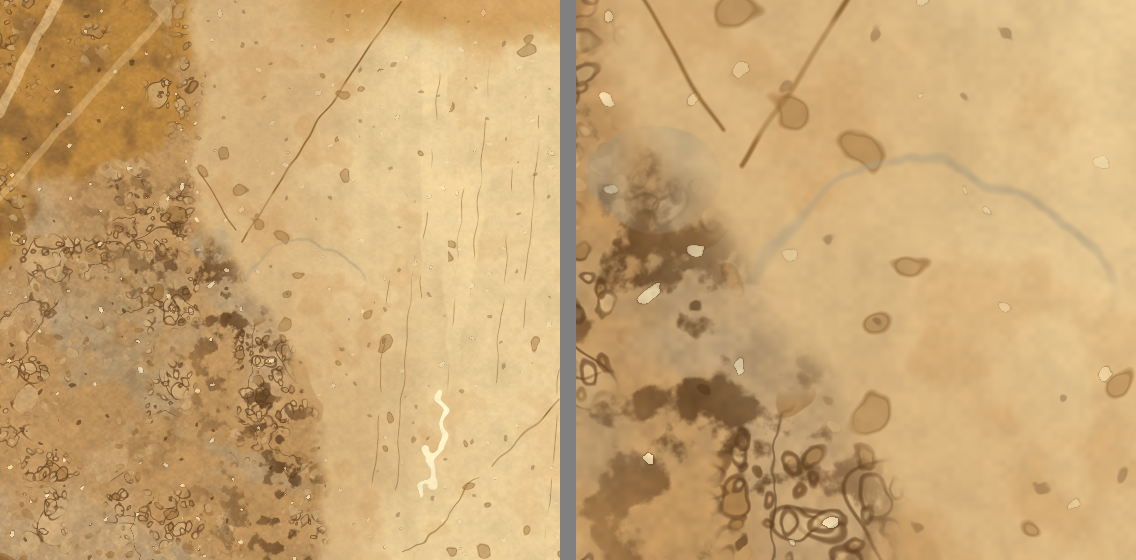
Left: the whole. Right: its middle third, enlarged.
Give the GLSL for this texture, as a three.js fragment shader.

```glsl
// Polished breccia marble: ochre fossil rubble on the left, cream cracked stone on the right.
varying vec2 vUv;

const vec3 CREAM = vec3(0.93, 0.82, 0.61);
const vec3 TAN   = vec3(0.84, 0.70, 0.49);
const vec3 CLAY  = vec3(0.75, 0.62, 0.45);
const vec3 BROWN = vec3(0.74, 0.57, 0.36);
const vec3 OCHRE = vec3(0.71, 0.51, 0.23);
const vec3 DARK  = vec3(0.58, 0.41, 0.21);
const vec3 UMBER = vec3(0.35, 0.23, 0.12);
const vec3 ASH   = vec3(0.66, 0.61, 0.51);
const vec3 CHALK = vec3(1.00, 0.95, 0.79);
const float SOFT = 0.0013;   // edge smoothing
const float WARP = 0.10;     // bending of the large zones
const float GRAIN = 0.07;    // fine tonal grain

float hash(vec2 p) { return fract(sin(dot(p, vec2(127.1, 311.7))) * 43758.5453); }

float noise(vec2 p) {
  vec2 i = floor(p), f = fract(p);
  f = f * f * (3.0 - 2.0 * f);
  return mix(mix(hash(i), hash(i + vec2(1, 0)), f.x),
             mix(hash(i + vec2(0, 1)), hash(i + vec2(1, 1)), f.x), f.y);
}

float fbm(vec2 p) {
  float sum = 0.0, amp = 0.5;
  for (int i = 0; i < 5; i++) {
    sum += amp * noise(p);
    p = mat2(1.6, 1.2, -1.2, 1.6) * p + 7.3;
    amp *= 0.5;
  }
  return sum;
}

float below(float edge, float blur, float x) { return 1.0 - smoothstep(edge - blur, edge + blur, x); }

float crack(vec2 p, vec2 a, vec2 b, float width) {
  vec2 d = b - a;
  float t = clamp(dot(p - a, d) / dot(d, d), 0.0, 1.0);
  return below(width, SOFT, length(p - a - d * t));
}

// Scattered rounded fragments: x = fill, y = rim, z = tone
vec3 fragments(vec2 p, float scale, float density) {
  vec2 g = p * scale;
  float aa = SOFT * scale, wobble = (noise(g * 4.0) - 0.5) * 0.22;
  vec3 r = vec3(0.0);
  for (int j = -1; j <= 1; j++) for (int i = -1; i <= 1; i++) {
    vec2 cell = floor(g) + vec2(i, j);
    float present = step(hash(cell + scale), density);
    vec2 d = g - cell - 0.5 - 0.7 * (vec2(hash(cell + 3.1), hash(cell + 7.7)) - 0.5);
    float turn = 6.28 * hash(cell + 5.3), c = cos(turn), s = sin(turn);
    d = vec2(c * d.x + s * d.y, 1.5 * (c * d.y - s * d.x));
    float e = length(d) - mix(0.12, 0.45, hash(cell + 9.2)) + wobble;
    float fill = present * below(0.0, aa, e);
    r.x = max(r.x, fill);
    r.y = max(r.y, present * (1.0 - smoothstep(aa * 0.5, aa * 2.2, abs(e))));
    r.z = mix(r.z, hash(cell + 1.7), fill);
  }
  return r;
}

void main() {
  vec2 p = vUv;
  vec2 q = p + WARP * (vec2(fbm(p * 6.0), fbm(p * 6.0 + 17.0)) - 0.48);
  vec2 w = p + 0.008 * (vec2(noise(p * 28.0), noise(p * 28.0 + 9.0)) - 0.5);
  float cloud = fbm(p * 4.0 + 3.0), mottle = fbm(p * 18.0), patchy = noise(p * 13.0 + 40.0);
  float border = mix(0.34, 0.57, below(0.47, 0.3, p.y));
  float rubble = below(border, 0.018, q.x);

  // Cream stone with upright fibres and tapering pale blades
  float fibre = noise(vec2(w.x * 48.0, w.y * 3.0));
  float light = smoothstep(0.5, 0.84, q.x + 0.5 * (cloud - 0.48) + 0.07 * (fibre - 0.5));
  vec3 stone = mix(TAN, CREAM, light * 0.85);
  stone = mix(stone, BROWN, 0.45 * smoothstep(0.54, 0.72, mottle) * (1.0 - 0.5 * light));
  float blade = below(0.008 + 0.12 * max(p.y - 0.35, 0.0), 0.003, abs(w.x - 0.81 - 0.05 * (p.y - 0.35)));
  blade *= smoothstep(0.33, 0.36, p.y) * below(0.71, 0.015, q.y);
  float slat = below(0.022, 0.002, abs(w.x - 0.775)) * smoothstep(0.48, 0.55, p.y) * below(0.91, 0.03, q.y);
  stone = mix(stone, CREAM * 1.02, 0.65 * max(blade, slat));
  float topBand = smoothstep(0.89, 0.97, q.y + 0.1 * (mottle - 0.5)) * smoothstep(0.48, 0.62, p.x);
  stone = mix(stone, mix(OCHRE, BROWN, mottle) * 1.08, topBand * 0.8);
  float oval = below(1.0, 0.05, length((q - vec2(0.52, 0.29)) / vec2(0.05, 0.09)));
  stone = mix(stone, BROWN, 0.65 * oval);

  // Rubble ground: clay below, ochre above
  vec3 ground = mix(BROWN, CLAY, smoothstep(0.38, 0.58, cloud + 0.2 * (0.5 - p.y)));
  float rust = smoothstep(0.50, 0.58, fbm(q * 5.0 + 21.0) + 0.38 * (p.y - 0.62));
  ground = mix(ground, mix(DARK, OCHRE, smoothstep(0.3, 0.55, mottle)), rust * 0.85);
  ground = mix(ground, ASH, 0.4 * smoothstep(0.54, 0.66, fbm(q * 7.0 + 50.0)) * below(0.55, 0.2, p.y));
  vec3 col = mix(stone, ground, rubble);

  // Fragments from large to small, dark rims broken by noise
  float scale = 8.0;
  for (int k = 0; k < 4; k++) {
    vec3 f = fragments(w, scale, 0.62);
    vec3 tint = mix(mix(DARK, BROWN, smoothstep(0.0, 0.4, f.z)), mix(CLAY, TAN, f.z), smoothstep(0.35, 0.7, f.z));
    float zone = rubble * smoothstep(0.32, 0.55, patchy + 0.25 * (0.55 - p.y));
    col = mix(col, tint, f.x * zone * 0.6);
    col = mix(col, UMBER, f.y * zone * 0.6 * smoothstep(0.46, 0.62, mottle));
    scale *= 1.9;
  }

  // Dark sutures and clots, thickest along the border
  float seam = rubble * exp(-abs(q.x - border + 0.07) * 9.0) * below(0.68, 0.12, p.y);
  float suture = below(0.007, 0.006, abs(fbm(p * 10.0 + 5.0) - 0.48));
  col = mix(col, UMBER, suture * rubble * smoothstep(0.4, 0.65, patchy) * 0.55);
  col = mix(col, UMBER, seam * smoothstep(0.54, 0.66, fbm(p * 42.0)) * 0.8);

  // Sparse rust spots and chalk specks
  vec3 spot = fragments(w + 4.0, 27.0, 0.1), speck = fragments(w + 8.0, 75.0, 0.07);
  col = mix(col, DARK, (0.4 * spot.x + 0.3 * spot.y) * (1.0 - rubble) * step(0.35, patchy));
  col = mix(col, mix(UMBER, CHALK, step(0.45, speck.z)), speck.x * mix(0.3, 0.65, rubble));

  // Upright hairline cracks
  float broken = smoothstep(0.25, 0.55, noise(p * 25.0 + 70.0));
  for (int i = 0; i < 8; i++) {
    float n = float(i), x = 0.66 + 0.045 * n, low = 0.5 * hash(vec2(n, 2.0));
    float line = crack(w, vec2(x, low), vec2(x + 0.035, low + 0.42), 0.0007);
    col = mix(col, DARK, line * broken * 0.65);
  }

  // Diagonal fractures, pale veins and the chalk streak
  float fracture = crack(w, vec2(0.43, 0.57), vec2(0.715, 1.0), 0.0015);
  fracture = max(fracture, crack(w, vec2(0.88, 0.165), vec2(1.0, 0.29), 0.0015));
  fracture = max(fracture, crack(w, vec2(0.35, 0.7), vec2(0.42, 0.59), 0.001));
  fracture = max(fracture, 0.7 * crack(q, vec2(0.72, 0.0), vec2(0.87, 0.13), 0.0012));
  col = mix(col, mix(OCHRE, UMBER, 0.45), fracture * mix(0.45, 0.9, broken));
  float vein = max(crack(w, vec2(0.0, 0.8), vec2(0.11, 1.02), 0.009), 0.6 * crack(w, vec2(0.0, 0.65), vec2(0.3, 0.98), 0.007));
  col = mix(col, TAN * 1.04, vein * 0.75);
  float ring = below(0.0025, 0.002, abs(length(q - vec2(0.55, 0.47)) - 0.11)) * smoothstep(0.47, 0.53, p.y);
  float lens = below(0.035, SOFT, length((w - vec2(0.38, 0.56)) * vec2(0.9, 1.1)));
  col = mix(col, ASH, 0.45 * ring + 0.5 * lens * fibre);
  vec2 jag = p + 0.04 * (vec2(noise(p * 45.0), noise(p * 45.0 + 6.0)) - 0.5);
  col = mix(col, CHALK, crack(jag, vec2(0.765, 0.11), vec2(0.79, 0.29), 0.006) * 0.9);

  // Fine grain, coarser within the rubble
  float grain = noise(p * 230.0) + noise(p * 95.0) - 1.0;
  col *= 1.0 + GRAIN * mix(0.5, 1.2, rubble) * grain + 0.14 * (mottle - 0.48);
  gl_FragColor = vec4(col, 1.0);
}
```
